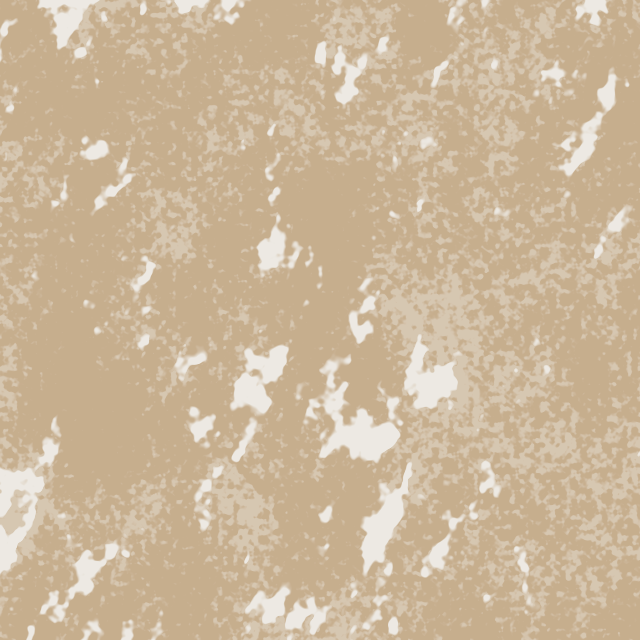
A Shadertoy shader for this texture:

```glsl
// Weathered tan plaster with pale, crumbling flakes leaning up to the right.
// Slanted, stretched fractal noise is cut at a soft threshold for the flakes;
// a finer noise, gated by a broad one, adds faint stippling between them.

float hash(vec2 cell) {
    uvec2 u = uvec2(ivec2(cell)) * uvec2(1597334673u, 3812015801u);
    uint h = (u.x ^ u.y) * 1597334673u;
    h = (h ^ (h >> 15)) * 2246822519u;
    return float((h ^ (h >> 13)) >> 8) / 16777216.0;
}

float valueNoise(vec2 p) {
    vec2 cell = floor(p);
    vec2 f = fract(p);
    f = f * f * (3.0 - 2.0 * f);
    float low = mix(hash(cell), hash(cell + vec2(1, 0)), f.x);
    float high = mix(hash(cell + vec2(0, 1)), hash(cell + vec2(1, 1)), f.x);
    return mix(low, high, f.y);
}

// Fractal sum, turned at every octave to hide the lattice; mean is 0.5
float fbm(vec2 p, int octaves, float gain) {
    const mat2 turn = mat2(0.8, 0.6, -0.6, 0.8);
    float sum = 0.0, total = 0.0, weight = 1.0;
    for (int i = 0; i < octaves; i++) {
        sum += weight * valueNoise(p);
        total += weight;
        weight *= gain;
        p = turn * p * 2.03 + 17.3;
    }
    return sum / total;
}

float bump(vec2 p, vec2 center, vec2 radius) {
    vec2 d = (p - center) / radius;
    return exp(-dot(d, d));
}

void mainImage(out vec4 fragColor, in vec2 fragCoord) {
    vec2 uv = fragCoord / iResolution.y;
    float pixel = 1.0 / iResolution.y;

    // Slanted frame: x across the flakes, y along them, compressed
    vec2 along = normalize(vec2(0.40, 0.92));
    vec2 slanted = vec2(dot(uv, vec2(along.y, -along.x)), 0.5 * dot(uv, along));

    // Where flakes gather
    float density = 0.26 * (fbm(uv * 4.0 + 41.0, 2, 0.6) - 0.5);
    density += 0.13 * bump(uv, vec2(0.63, 0.24), vec2(0.15, 0.17));
    density += 0.07 * bump(uv, vec2(0.80, 0.80), vec2(0.14, 0.18));

    // Ragged pale flakes, broken up by crumbs
    vec2 ragged = slanted + 0.010 * (vec2(valueNoise(uv * 45.0 + 5.0),
                                          valueNoise(uv * 45.0 + 63.0)) - 0.5);
    float field = fbm(ragged * 19.0 + 9.0, 3, 0.72) + density;
    field += 0.28 * (fbm(uv * 62.0 + 23.0, 2, 0.7) - 0.5);
    float soft = 0.035 + 5.0 * pixel;
    float flakes = smoothstep(0.716 - soft, 0.716 + soft, field);

    // Faint stipple, bare in some regions and thicker around the flakes
    float region = fbm(uv * vec2(7.5, 5.0) + 77.0, 3, 0.65) - 0.5;
    float grain = fbm(uv * 125.0 + 131.0, 2, 0.5);
    float stipple = grain + 1.1 * region + 0.3 * (field - 0.5);
    float faint = 0.42 * smoothstep(0.56, 0.86, stipple);

    vec3 plaster = vec3(0.778, 0.682, 0.554);
    vec3 chalk = vec3(0.928, 0.914, 0.890);
    fragColor = vec4(mix(plaster, chalk, max(flakes, faint)), 1.0);
}
```
